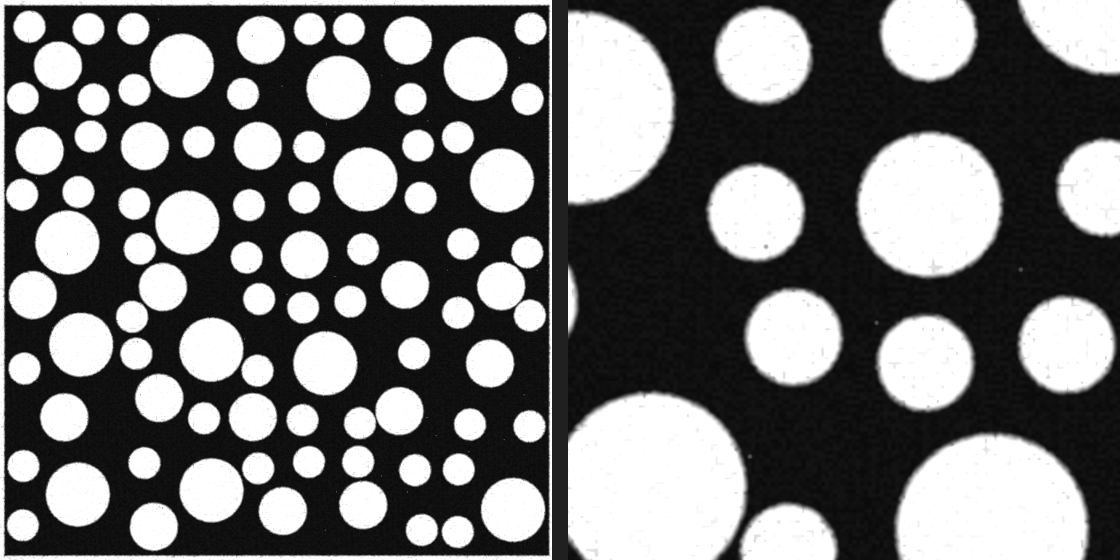
Left, the full canvas; right, a detail of the centre.
Give the GLSL for this pattern, as a WebGL 1 fragment shader.

```glsl
precision highp float;
uniform vec2 u_resolution;

// Each disc is centre and radius; a negative radius marks an empty place.
vec3 largeDiscs[16];
vec3 mediumDiscs[25];

vec2 hash2(vec2 p) {
  return fract(sin(vec2(dot(p, vec2(127.1, 311.7)), dot(p, vec2(269.5, 183.3)))) * 43758.5453);
}

float noise(vec2 p) {
  vec2 i = floor(p), f = fract(p);
  f = f * f * (3.0 - 2.0 * f);
  return mix(mix(hash2(i).x, hash2(i + vec2(1.0, 0.0)).x, f.x),
             mix(hash2(i + vec2(0.0, 1.0)).x, hash2(i + 1.0).x, f.x), f.y);
}

// Random centre that keeps a disc of the given radius inside its grid cell
vec2 randomCentre(vec2 cell, float count, float radius, float seed) {
  float room = 1.0 / count - 2.0 * radius - 0.006;
  return (cell + 0.5) / count + (hash2(cell + seed) - 0.5) * room;
}

vec2 cellOf(int index, float count) {
  float row = floor((float(index) + 0.5) / count);
  return vec2(float(index) - row * count, row);
}

float discDistance(vec2 p, vec3 disc) {
  return length(p - disc.xy) - disc.z;
}

float largeDistance(vec2 p) {
  float d = 1.0;
  for (int i = 0; i < 16; i++) d = min(d, discDistance(p, largeDiscs[i]));
  return d;
}

float mediumDistance(vec2 p) {
  float d = 1.0;
  for (int i = 0; i < 25; i++) d = min(d, discDistance(p, mediumDiscs[i]));
  return d;
}

void placeLargeDiscs() {
  for (int i = 0; i < 16; i++) {
    float radius = mod(float(i), 5.0) == 2.0 ? -1.0 : 0.0586;
    largeDiscs[i] = vec3(randomCentre(cellOf(i, 4.0), 4.0, 0.0586, 3.7), radius);
  }
}

// Of several tries, keep the one with most clearance from the large discs
void placeMediumDiscs() {
  for (int i = 0; i < 25; i++) {
    vec3 disc = vec3(0.0, 0.0, -1.0);
    float best = 0.047;
    for (int k = 0; k < 6; k++) {
      vec2 c = randomCentre(cellOf(i, 5.0), 5.0, 0.044, 17.3 + 9.1 * float(k));
      float clearance = largeDistance(c);
      if (clearance > best) {
        best = clearance;
        disc = vec3(c, 0.044);
      }
    }
    mediumDiscs[i] = disc;
  }
}

// Small discs fill the gaps that remain in a finer grid
vec3 smallDisc(vec2 cell) {
  vec3 disc = vec3(0.0, 0.0, -1.0);
  float best = 0.031;
  for (int k = 0; k < 9; k++) {
    vec2 c = randomCentre(cell, 10.0, 0.0292, 41.9 + 13.7 * float(k));
    float clearance = min(largeDistance(c), mediumDistance(c));
    if (clearance > best) {
      best = clearance;
      disc = vec3(c, 0.0292);
    }
  }
  return disc;
}

void main() {
  // The dark panel spans 0 to 1 inside a thin light margin
  vec2 p = (gl_FragCoord.xy / u_resolution.x - 0.008) / 0.987 - vec2(0.0, 0.005);

  placeLargeDiscs();
  placeMediumDiscs();
  vec2 cell = clamp(floor(p * 10.0), 0.0, 9.0);
  float discs = min(min(largeDistance(p), mediumDistance(p)), discDistance(p, smallDisc(cell)));
  vec2 border = vec2(0.5, 0.505) - abs(p - 0.5);
  float d = min(discs, min(border.x, border.y));

  // Soft, slightly rough printed edges
  float grain = noise(p * 340.0);
  float ink = smoothstep(-0.0027, 0.0027, d + (grain - 0.5) * 0.0011);

  // Faint stipple on the paper, thicker towards the rims, and mottled ink
  float rim = smoothstep(-0.022, 0.0, d);
  float stipple = smoothstep(0.78, 0.95, grain) * (0.03 + 0.13 * rim);
  float paper = 1.0 - stipple;
  float black = 0.06 + 0.045 * (noise(p * 420.0 + 50.0) - 0.5);

  // Rare specks of dust in both tones
  vec2 dustCell = floor(p * 30.0);
  vec2 dustPlace = 0.2 + 0.6 * hash2(dustCell + 71.0);
  float dust = 1.0 - smoothstep(0.02, 0.06, length(fract(p * 30.0) - dustPlace));
  dust *= step(0.95, hash2(dustCell + 29.0).y);

  float tone = mix(paper, black, ink);
  gl_FragColor = vec4(vec3(mix(tone, 0.45, 0.6 * dust)), 1.0);
}
```
